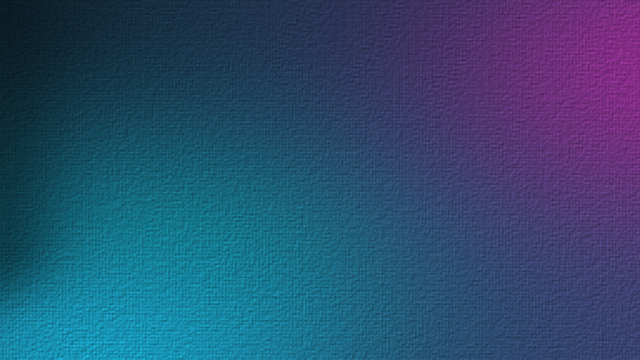
This background is drawn by a WebGL 2 fragment shader. Its source:

```glsl
#version 300 es
precision highp float;
// Soft colour field on embossed canvas cloth: a navy to indigo ramp carries
// elliptical teal, cyan and magenta glows with a shaded left edge, and the
// slope of a woven noise height map lights the surface from the upper left.

uniform vec2 u_resolution;
out vec4 outColor;

// Colours
const vec3 NAVY = vec3(0.09, 0.23, 0.31);
const vec3 INDIGO = vec3(0.21, 0.26, 0.43);
const vec3 TEAL = vec3(0.07, 0.45, 0.52);
const vec3 CYAN = vec3(0.09, 0.60, 0.73);
const vec3 MAGENTA = vec3(0.55, 0.17, 0.54);

// Glow centres and radii, as fractions of the canvas
const vec2 TEAL_POS = vec2(0.28, 0.30);
const vec2 TEAL_SIZE = vec2(0.38, 0.40);
const vec2 CYAN_POS = vec2(0.17, 0.00);
const vec2 CYAN_SIZE = vec2(0.35, 0.29);
const vec2 MAGENTA_POS = vec2(1.09, 0.83);
const vec2 MAGENTA_SIZE = vec2(0.39, 0.45);

// Shading
const float EDGE_WIDTH = 0.10;
const float EDGE_SHADE = 0.52;
const float CORNER_SHADE = 0.28;
const float TOP_SHADE = 0.19;

// Cloth, with lengths in canvas heights
const float THREADS = 190.0;
const float THREAD_STRETCH = 0.22;
const float RELIEF_STEP = 0.0021;
const float RELIEF_STRENGTH = 0.40;
const float GRAIN_STRENGTH = 0.08;
const float ROWS = 108.0;
const float ROW_STRENGTH = 0.07;
const float PATCHES = 14.0;

const float TAU = 6.2831853;

float hash(vec2 p) {
    return fract(sin(dot(p, vec2(127.1, 311.7))) * 43758.5453);
}

float valueNoise(vec2 p) {
    vec2 cell = floor(p);
    vec2 f = fract(p);
    f = f * f * (3.0 - 2.0 * f);
    float low = mix(hash(cell), hash(cell + vec2(1.0, 0.0)), f.x);
    float high = mix(hash(cell + vec2(0.0, 1.0)), hash(cell + 1.0), f.x);
    return mix(low, high, f.y);
}

float glow(vec2 uv, vec2 centre, vec2 size) {
    vec2 d = (uv - centre) / size;
    return exp(-dot(d, d));
}

// Threads in both directions plus rounded bumps
float clothHeight(vec2 p) {
    vec2 q = p * THREADS;
    float weft = valueNoise(q * vec2(THREAD_STRETCH, 1.0));
    float warp = valueNoise(q * vec2(1.0, THREAD_STRETCH) + 57.0);
    float bumps = valueNoise(q * 0.8 + 113.0);
    return 0.27 * weft + 0.24 * warp + 0.70 * bumps;
}

// Regular rows and columns that come and go in patches
float weave(vec2 p) {
    float rowPatch = valueNoise(p * vec2(PATCHES, 2.0 * PATCHES) + 7.0);
    float columnPatch = valueNoise(p * vec2(2.0 * PATCHES, PATCHES) + 19.0);
    vec2 wave = sin(TAU * ROWS * p);
    return wave.y * rowPatch + wave.x * columnPatch;
}

vec3 colourField(vec2 uv) {
    vec3 colour = mix(NAVY, INDIGO, uv.x);
    colour = mix(colour, TEAL, glow(uv, TEAL_POS, TEAL_SIZE));
    colour = mix(colour, CYAN, 0.95 * glow(uv, CYAN_POS, CYAN_SIZE));
    colour *= 1.0 - TOP_SHADE * smoothstep(0.3, 1.0, uv.y);
    colour = mix(colour, MAGENTA, glow(uv, MAGENTA_POS, MAGENTA_SIZE));

    // Left shade stops at a slanted line above the cyan pool
    float edge = exp(-pow(uv.x / EDGE_WIDTH, 2.0));
    float aboveCyan = smoothstep(0.05, 0.30, uv.y - 0.7 * uv.x);
    colour *= 1.0 - EDGE_SHADE * edge * aboveCyan * (1.0 - 0.6 * uv.y);
    colour *= 1.0 - CORNER_SHADE * glow(uv, vec2(0.0, 1.0), vec2(0.25, 0.30));
    return colour;
}

void main() {
    vec2 uv = gl_FragCoord.xy / u_resolution;
    vec2 p = gl_FragCoord.xy / u_resolution.y;

    // Slope along the light direction gives the embossed look
    vec2 toLight = RELIEF_STEP * vec2(-0.6, 0.8);
    float relief = clothHeight(p - toLight) - clothHeight(p + toLight);
    float grain = valueNoise(p * THREADS * 2.0 + 31.0) - 0.5;

    vec3 colour = colourField(uv);
    colour *= 1.0 + RELIEF_STRENGTH * relief + GRAIN_STRENGTH * grain + ROW_STRENGTH * weave(p);
    outColor = vec4(clamp(colour, 0.0, 1.0), 1.0);
}
```
